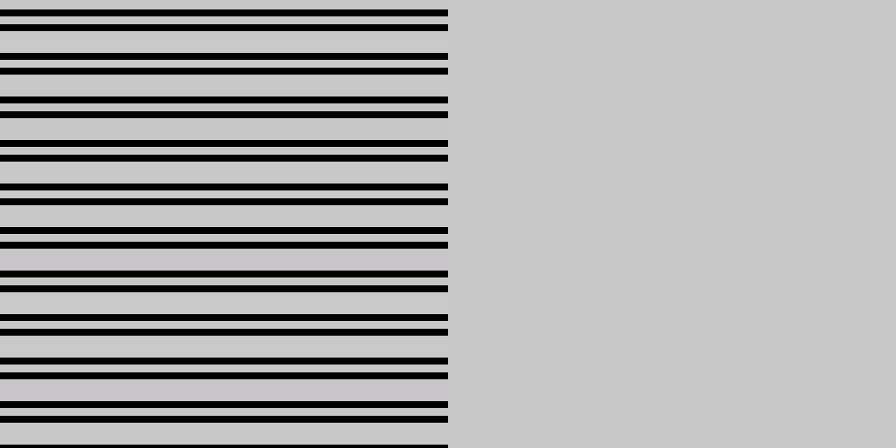
Give the GLSL for this pattern, as a WebGL 1 fragment shader.

```glsl
precision highp float;
// Paired black bars repeat down the left half of a flat grey field.
// Bars are folded distance bands with a thin pale rim; a slow cosine
// tints the paper between them, and the right half stays plain.

uniform vec2 u_resolution;

const vec3 PAPER = vec3(0.784);
const vec3 RIM = vec3(0.85);
const vec3 INK = vec3(0.005);
const vec3 TINT = vec3(0.002, -0.010, 0.003);

// Lengths are fractions of the canvas height, measured from the top.
const float PERIOD = 0.09714;
const float FIRST_BAR = 0.0288;
const float BAR_GAP = 0.0329;
const float HALF_BAR = 0.0078;
const float RIM_WIDTH = 0.002;
const float TINT_PERIOD = 0.2914;
const float TINT_PEAK = 0.2865;
const float SPLIT_X = 0.5;
const float TAU = 6.2831853;

// Distance to the nearest bar centre in the repeating pairs.
float pairDistance(float y) {
    float pairCentre = FIRST_BAR + 0.5 * BAR_GAP;
    float local = mod(y - pairCentre + 0.5 * PERIOD, PERIOD) - 0.5 * PERIOD;
    return abs(abs(local) - 0.5 * BAR_GAP);
}

// Antialiased coverage of a band around distance zero.
float band(float dist, float halfWidth, float pixel) {
    return clamp((halfWidth - dist) / pixel + 0.5, 0.0, 1.0);
}

void main() {
    vec2 uv = gl_FragCoord.xy / u_resolution;
    vec2 pixel = 1.0 / u_resolution;
    float y = 1.0 - uv.y;
    float leftSide = clamp((SPLIT_X - uv.x) / pixel.x + 0.5, 0.0, 1.0);

    // Tinted paper
    float wave = cos(TAU * (y - TINT_PEAK) / TINT_PERIOD);
    vec3 color = PAPER + TINT * wave * leftSide;

    // Pale rim, then ink
    float dist = pairDistance(y);
    float rim = band(dist, HALF_BAR + RIM_WIDTH, pixel.y);
    float ink = band(dist, HALF_BAR, pixel.y);
    color = mix(color, RIM, rim * leftSide);
    color = mix(color, INK, ink * leftSide);

    gl_FragColor = vec4(color, 1.0);
}
```
